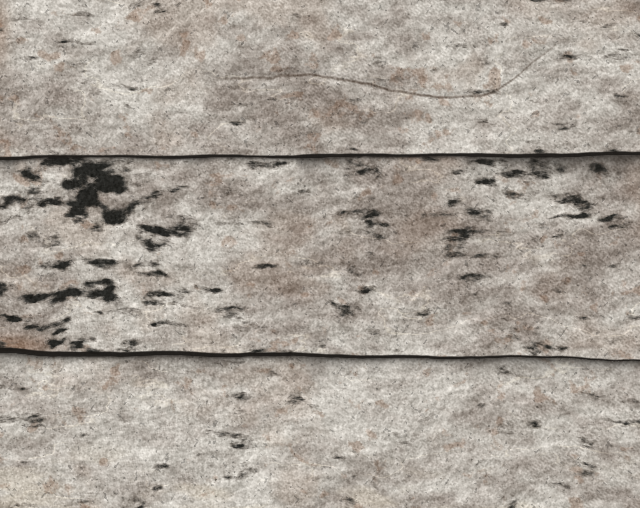
Give the GLSL for this texture, as a WebGL 1 fragment shader.

```glsl
precision highp float;
uniform vec2 u_resolution;

float hash(vec2 p) {
  return fract(sin(dot(p, vec2(127.1, 311.7))) * 43758.545);
}

float noise(vec2 p) {
  vec2 i = floor(p), f = fract(p);
  f = f * f * (3.0 - 2.0 * f);
  return mix(mix(hash(i), hash(i + vec2(1, 0)), f.x),
             mix(hash(i + vec2(0, 1)), hash(i + vec2(1, 1)), f.x), f.y);
}

float fbm(vec2 p) {
  float sum = 0.0, amp = 0.516;
  for (int i = 0; i < 5; i++) {
    sum += amp * noise(p);
    p = mat2(1.6, 1.2, -1.2, 1.6) * p + 17.3;
    amp *= 0.5;
  }
  return sum;
}

float blob(vec2 p, vec2 center, vec2 size) {
  vec2 d = (p - center) / size;
  return exp(-dot(d, d));
}

// Rough surface with folded ledges
float height(vec2 p) {
  float fold = abs(fbm(p * vec2(4.0, 9.0)) - 0.5);
  return fbm(p * vec2(9.0, 16.0)) + 0.4 * fbm(p * vec2(38.0, 52.0)) - 0.8 * min(fold, 0.06);
}

// Dark gap plus the soft shadow falling on the slab below it
float joint(float d, float halfWidth, float shadow) {
  float gap = 1.0 - smoothstep(halfWidth - 0.002, halfWidth + 0.002, abs(d));
  float shade = smoothstep(0.002, -0.002, d) * exp(min(d + halfWidth, 0.0) / shadow);
  return max(0.95 * gap, 0.7 * shade);
}

void main() {
  vec2 p = gl_FragCoord.xy / u_resolution.y;
  vec2 q = p + 0.05 * (vec2(fbm(p * 5.0), fbm(p * 5.0 + 9.0)) - 0.5);
  vec2 g = mat2(0.8, 0.6, -0.6, 0.8) * p;

  // Slab boundaries
  float wobble = 0.008 * (fbm(vec2(p.x * 9.0, 3.0)) - 0.5);
  float upper = p.y - 0.690 - 0.005 * p.x - wobble;
  float lower = p.y - 0.306 + 0.011 * p.x + 1.4 * wobble;
  float top = smoothstep(-0.002, 0.002, upper);
  float bottom = 1.0 - smoothstep(-0.002, 0.002, lower);
  float middle = (1.0 - top) * (1.0 - bottom);
  vec2 s = q + vec2(3.1, 1.7) * top + vec2(6.3, 4.2) * bottom;

  // Mottled stone with side-lit relief
  float tone = 0.56 + 0.85 * (fbm(s * vec2(5.0, 8.0)) - 0.5)
             + 0.65 * (fbm(s * vec2(24.0, 40.0)) - 0.5) + 0.03 * bottom;
  vec3 col = mix(vec3(0.58, 0.54, 0.505), vec3(0.79, 0.77, 0.735), smoothstep(0.2, 0.82, tone));
  col += 0.85 * (height(s) - height(s + vec2(-0.003, 0.004)));

  // Pale mineral ridges, broken along their length
  float ridge = 1.0 - smoothstep(0.0, 0.016, abs(fbm(s * vec2(5.0, 12.0) + 3.0) - 0.5));
  col += vec3(0.09, 0.085, 0.07) * ridge * smoothstep(0.42, 0.62, fbm(s * 13.0 + 5.0));
  float cream = bottom * smoothstep(0.17, 0.03, p.y) * smoothstep(0.5, 0.68, fbm(s * vec2(6.0, 26.0)));
  col = mix(col, vec3(0.83, 0.79, 0.72), 0.5 * cream);

  // Brown and rust patches
  float rust = 0.18 * smoothstep(0.56, 0.74, fbm(s * vec2(7.0, 9.0) + 31.0))
             + 0.35 * smoothstep(0.66, 0.78, fbm(s * vec2(28.0, 34.0) + 12.0))
             + 0.7 * middle * blob(p, vec2(0.02, 0.32), vec2(0.08, 0.02))
             + 0.4 * top * blob(p, vec2(0.0, 0.94), vec2(0.02, 0.07));
  col = mix(col, vec3(0.52, 0.40, 0.32), clamp(rust, 0.0, 0.7));

  // Sinuous crack across the top slab
  float path = 0.85 - 0.035 * smoothstep(0.55, 0.85, p.x) + 0.11 * smoothstep(0.92, 1.16, p.x);
  float off = p.y - path - 0.035 * (fbm(vec2(p.x * 9.0, 8.0)) - 0.5);
  float along = smoothstep(0.38, 0.5, p.x) * smoothstep(1.2, 0.95, p.x);
  along *= 0.5 + 0.5 * noise(p * vec2(24.0, 4.0));
  col = mix(col, vec3(0.38, 0.33, 0.29), 0.85 * along * smoothstep(0.0045, 0.0, abs(off)));
  col *= 1.0 - 0.10 * along * exp(-abs(off - 0.008) / 0.008);
  col += 0.07 * along * smoothstep(0.007, 0.0, abs(off + 0.008));

  // Black stains, ragged and speckled at their borders
  float stain = blob(p, vec2(0.18, 0.64), vec2(0.085, 0.06))
              + 0.9 * blob(p, vec2(0.235, 0.555), vec2(0.04, 0.065))
              + 0.75 * blob(p, vec2(0.02, 0.605), vec2(0.07, 0.018))
              + 0.5 * blob(p, vec2(0.13, 0.43), vec2(0.17, 0.06))
              + 0.85 * blob(p, vec2(1.16, 0.665), vec2(0.10, 0.03))
              + 0.45 * blob(p, vec2(1.0 + 1.5 * (p.y - 0.59), 0.59), vec2(0.12, 0.04))
              + 0.35 * blob(p, vec2(0.72, 0.42), vec2(0.09, 0.04));
  stain = middle * min(stain, 1.1);
  float corner = top * blob(p, vec2(0.06, 0.78), vec2(0.09, 0.035));
  float fleck = fbm(q * vec2(19.0, 50.0) + 7.0) + 0.12 * (fbm(p * vec2(4.0, 6.0) + 2.0) - 0.5);
  float blotch = fbm(q * vec2(22.0, 30.0) + 21.0);
  float field = mix(fleck, blotch, smoothstep(0.3, 0.9, stain));
  field += 0.14 * (fbm(g * 75.0 + 4.0) - 0.5) + 0.24 * stain + 0.10 * corner
         - 0.10 * (1.0 - middle) - 0.03 * middle * smoothstep(0.8, 1.2, p.x);
  float soot = smoothstep(0.66, 0.80, field);
  col = mix(col, vec3(0.38, 0.35, 0.32), 0.5 * smoothstep(0.58, 0.70, field));
  col = mix(col, vec3(0.13, 0.13, 0.12), 0.93 * soot);

  // Sandy grain and pores
  float grain = noise(g * 330.0) + 0.7 * noise(g.yx * 190.0 + 40.0) - 0.85;
  col += 0.16 * grain * (1.0 - 0.6 * soot);
  float pore = noise(g * 150.0 + 60.0) + 0.3 * (noise(p * 290.0) - 0.5);
  col *= 1.0 - 0.22 * smoothstep(0.82, 1.0, pore);

  // Worn bright lips above the gaps, then the gaps themselves
  float lip = exp(-abs(upper - 0.009) / 0.004) + exp(-abs(lower - 0.011) / 0.004);
  col += 0.045 * lip * noise(p * vec2(40.0, 12.0));
  float ragged = noise(vec2(p.x * 8.0, 5.0)) + 0.5 * (noise(vec2(p.x * 45.0, 9.0)) - 0.5);
  float depth = 0.004 + 0.011 * smoothstep(0.4, 0.9, ragged) + 0.008 * smoothstep(1.0, 1.2, p.x);
  float gap = max(joint(upper, 0.0025 + 0.002 * ragged, depth),
                  joint(lower, mix(0.0058, 0.0018, p.x / 1.26), 0.006 + 0.007 * ragged));
  col = mix(col, vec3(0.11, 0.10, 0.09), gap);

  gl_FragColor = vec4(clamp(col, 0.0, 1.0), 1.0);
}
```
